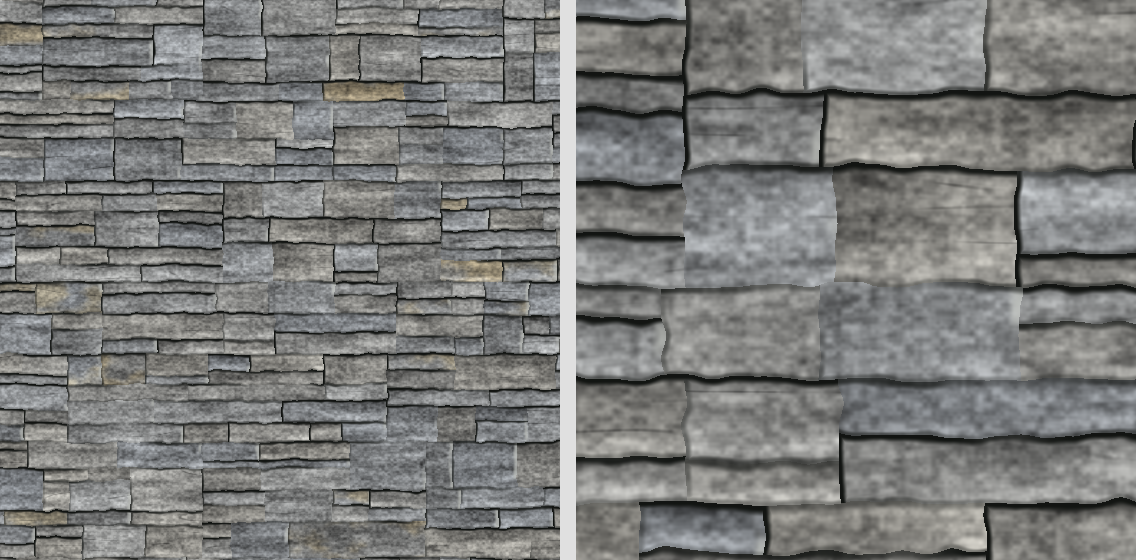
Left: the whole. Right: its middle third, enlarged.
Write a Shadertoy shader that draws this texture.

```glsl
#define COURSE_PAIRS 6.2
#define BLOCK_COLUMNS 2.3
#define MAX_STONE vec2(0.25, 0.088)
#define MIN_SPLIT vec2(0.13, 0.043)
#define JOINT_WIDTH 0.0034
#define SHADOW_DEPTH 0.006
#define STREAK_CONTRAST 0.42
#define GRAIN_CONTRAST 0.29
#define ROCK_TONE 0.535
#define JOINT_COLOR vec3(0.07, 0.08, 0.07)
#define PALE_COLOR vec3(0.74, 0.75, 0.73)

float hash(vec2 p) {
    return fract(sin(dot(p, vec2(127.1, 311.7))) * 43758.5453);
}

float noise(vec2 p) {
    vec2 cell = floor(p), f = fract(p);
    f = f * f * (3.0 - 2.0 * f);
    float low = mix(hash(cell), hash(cell + vec2(1, 0)), f.x);
    float high = mix(hash(cell + vec2(0, 1)), hash(cell + vec2(1, 1)), f.x);
    return mix(low, high, f.y);
}

float fbm(vec2 p) {
    float sum = 0.0, amplitude = 0.533;
    for (int i = 0; i < 4; i++) {
        sum += amplitude * noise(p);
        p = p * 2.03 + vec2(7.3, 3.1);
        amplitude *= 0.5;
    }
    return sum;
}

// Start and end of the unevenly spaced interval that holds t
vec2 unevenSpan(float t, float seed) {
    float k = floor(t);
    if (t < k + 0.4 * hash(vec2(k, seed))) k -= 1.0;
    return vec2(k + 0.4 * hash(vec2(k, seed)),
                k + 1.0 + 0.4 * hash(vec2(k + 1.0, seed)));
}

// Splits a large block into slabs; returns lower left and upper right corners
vec4 findStone(vec2 p) {
    vec2 rows = unevenSpan(p.y * COURSE_PAIRS, 3.0) / COURSE_PAIRS;
    float rowSeed = hash(vec2(rows.x, 5.0));
    vec2 columns = unevenSpan(p.x * BLOCK_COLUMNS + rowSeed, rowSeed * 40.0);
    columns = (columns - rowSeed) / BLOCK_COLUMNS;
    vec4 box = vec4(columns.x, rows.x, columns.y, rows.y);

    for (int i = 0; i < 7; i++) {
        vec2 size = box.zw - box.xy;
        vec2 seed = box.xy + 1.7 * box.zw + float(i);
        float choice = hash(seed);
        vec2 middle = mix(box.xy, box.zw, mix(0.28, 0.72, hash(seed + 9.0)));
        if (size.y > MAX_STONE.y || (size.y > MIN_SPLIT.y && choice < 0.16)) {
            if (p.y < middle.y) box.w = middle.y;
            else box.y = middle.y;
        } else if (size.x > MAX_STONE.x || (size.x > MIN_SPLIT.x && choice > 0.84)) {
            if (p.x < middle.x) box.z = middle.x;
            else box.x = middle.x;
        }
    }
    return box;
}

float edgeLine(float d, float width) {
    return 1.0 - smoothstep(width * 0.35, width * 1.4, d);
}

void mainImage(out vec4 fragColor, in vec2 fragCoord) {
    vec2 uv = fragCoord / iResolution.y;

    // Ragged stone outlines
    vec2 p = uv;
    p.y += 0.009 * (fbm(uv * vec2(13.0, 9.0)) - 0.5);
    p += 0.004 * (vec2(noise(uv * 75.0), noise(uv * 70.0 + 31.0)) - 0.5);
    vec4 box = findStone(p);
    vec2 toLow = p - box.xy, toHigh = box.zw - p;
    vec2 id = box.xy + 2.3 * box.zw;
    float tone = hash(id), tint = hash(id + 4.0), rare = hash(id + 8.0);

    // Layered rock: streaks, blotches and fine grain
    vec2 q = uv + 13.0 * vec2(tone, tint);
    q.y += 0.012 * (noise(q * 9.0) - 0.5) + 0.06 * (rare - 0.5) * q.x;
    float streak = fbm(q * vec2(13.0, 75.0));
    float blotch = fbm(q * vec2(14.0, 22.0) + 40.0);
    float grain = 0.7 * noise(uv * vec2(190.0, 235.0)) + 0.3 * noise(uv * 390.0);
    float value = ROCK_TONE + 0.09 * (tone - 0.5)
        + STREAK_CONTRAST * (streak - 0.5)
        + 0.25 * (blotch - 0.5) + GRAIN_CONTRAST * (grain - 0.5);

    // Cleavage cracks
    float crack = 1.0 - smoothstep(0.0, 0.06, abs(noise(q * vec2(9.0, 55.0)) - 0.5));
    value -= 0.13 * crack * smoothstep(0.48, 0.68, blotch);
    vec3 color = value * mix(vec3(1.025, 1.01, 0.965), vec3(0.97, 1.0, 1.035), tint);
    color *= mix(vec3(1.0), vec3(1.07, 1.0, 0.86),
                 step(0.93, rare) * smoothstep(0.35, 0.6, blotch));

    // Shadowed top, lit lower lip and pale chips on the ends
    float wear = noise(uv * vec2(17.0, 26.0));
    float overhang = smoothstep(0.15, 0.85, 0.65 * hash(id + 12.0) + 0.6 * wear);
    color *= 1.0 - 0.42 * overhang * exp(-toHigh.y / SHADOW_DEPTH);
    color += 0.06 * exp(-pow((toLow.y - 0.006) / 0.004, 2.0));
    float chips = edgeLine(toHigh.x, 0.006) * step(0.5, tint);
    chips *= smoothstep(0.35, 0.75, noise(uv * vec2(60.0, 45.0)));
    color = mix(color, PALE_COLOR, 0.7 * chips);

    // Open joints
    float side = smoothstep(0.3, 0.9, 0.7 * hash(id + 16.0) + 0.4 * wear);
    float joint = overhang * edgeLine(toHigh.y, JOINT_WIDTH * 1.15);
    joint = max(joint, 0.6 * wear * edgeLine(toLow.y, JOINT_WIDTH * 0.7));
    joint = max(joint, side * edgeLine(toLow.x, JOINT_WIDTH));
    color = mix(color, JOINT_COLOR, joint);

    fragColor = vec4(clamp(color, 0.0, 1.0), 1.0);
}
```
